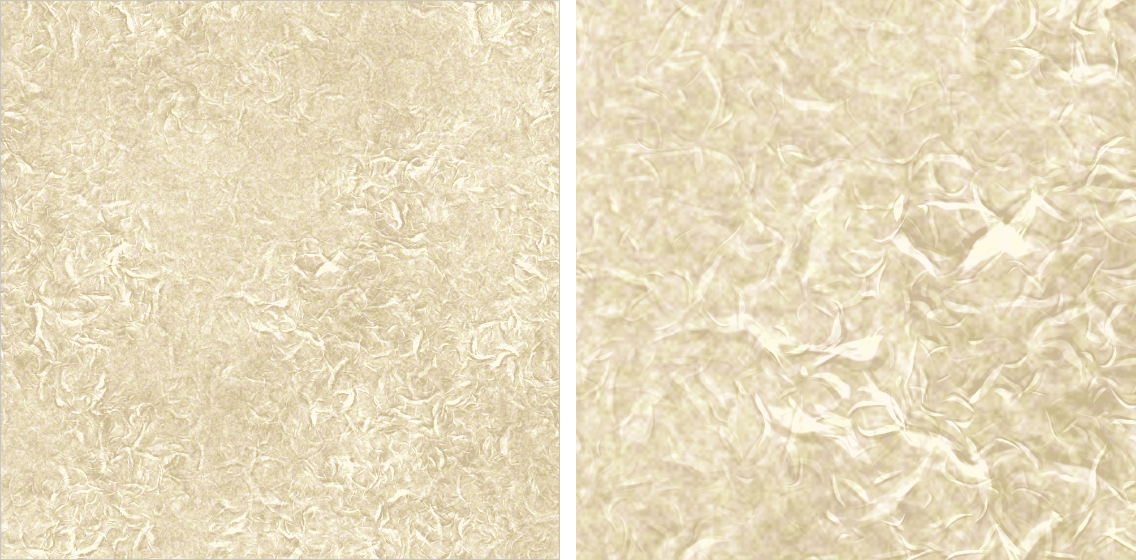
Left: the whole. Right: its middle third, enlarged.
Write a Shadertoy shader that draws this texture.

```glsl
// Cream polished stone: curved, tapered flakes scattered over folded veins,
// cloudy patches and fine sandy grain. Flakes come from jittered cell grids,
// and the summed tone is mapped to a tan-to-ivory ramp.

float hash(vec2 p) {
    vec3 q = fract(vec3(p.xyx) * 0.1031);
    q += dot(q, q.yzx + 33.33);
    return fract((q.x + q.y) * q.z);
}

float noise(vec2 p) {
    vec2 i = floor(p), f = fract(p);
    f = f * f * (3.0 - 2.0 * f);
    return mix(mix(hash(i), hash(i + vec2(1, 0)), f.x),
               mix(hash(i + vec2(0, 1)), hash(i + vec2(1, 1)), f.x), f.y);
}

vec2 noise2(vec2 p) {
    return vec2(noise(p), noise(p + 57.3)) - 0.5;
}

// Coverage of a lens-shaped sliver along x.
float sliver(vec2 q, float halfLength, float halfWidth, float soft) {
    float taper = 1.0 - q.x * q.x / (halfLength * halfLength);
    return smoothstep(-soft, soft, halfWidth * taper - abs(q.y));
}

// One grid of bent slivers, each bright with a shaded lower side.
float flakes(vec2 uv, float cells) {
    vec2 p = uv * cells + cells * 1.7;
    vec2 home = floor(p);
    float soft = max(0.03, 0.8 * cells / iResolution.y);
    float sum = 0.0;
    for (int y = -1; y <= 1; y++)
    for (int x = -1; x <= 1; x++) {
        vec2 id = home + vec2(x, y);
        vec2 centre = id + vec2(hash(id + 3.1), hash(id + 17.7));
        // Neighbours share a rough direction, with some scatter.
        float angle = 9.0 * noise(centre * 7.0 / cells) + 2.2 * hash(id + 41.3);
        float c = cos(angle), s = sin(angle);
        vec2 q = mat2(c, -s, s, c) * (p - centre);
        q.y += (hash(id + 8.9) - 0.5) * 1.3 * q.x * q.x;
        float halfLength = mix(0.35, 0.85, hash(id + 23.4));
        float halfWidth = mix(0.05, 0.15, hash(id + 71.9));
        float strength = hash(id + 90.2);
        float body = sliver(q, halfLength, halfWidth, soft);
        float shade = sliver(q + vec2(0.0, 1.6 * halfWidth), halfLength, halfWidth * 0.7, soft);
        sum += (0.1 + strength * strength) * (body - 0.65 * shade * (1.0 - body));
    }
    return sum;
}

// Tan through beige to ivory, indexed by tone around zero.
vec3 stoneColour(float tone) {
    vec3 tan_ = vec3(0.80, 0.733, 0.585);
    vec3 beige = vec3(0.908, 0.855, 0.728);
    vec3 ivory = vec3(0.995, 0.98, 0.91);
    return tone < 0.0 ? mix(beige, tan_, min(-tone / 0.122, 1.0))
                      : mix(beige, ivory, min(tone / 0.125, 1.0));
}

void mainImage(out vec4 fragColor, in vec2 fragCoord) {
    vec2 uv = fragCoord / iResolution.xy;

    // Ragged coordinates give the flakes and folds uneven outlines.
    vec2 ragged = uv + 0.007 * noise2(uv * 75.0);
    vec2 folded = ragged + 0.04 * noise2(uv * 21.0 + 9.0);

    // Lively areas hold strong flakes; quiet ones stay sandy.
    float lively = smoothstep(0.25, 0.8, 0.6 * noise(uv * 6.0 + 4.0) + 0.4 * noise(uv * 15.0));
    float relief = 0.45 + 0.9 * lively;

    // Layered flakes
    float flakeTone = 0.0;
    for (int i = 0; i < 4; i++)
        flakeTone += flakes(ragged, 22.0 * pow(1.55, float(i)));

    // Folded veins, cloudy patches and grain
    float vein = 1.0 - abs(2.0 * noise(folded * 42.0) - 1.0);
    float fold = noise(folded * 85.0 + 31.0) - 0.5;
    float cloud = 0.6 * noise(uv * 4.5 + 12.0) + 0.4 * noise(uv * 24.0 + 2.0) - 0.5;
    float grain = noise(uv * 230.0) + noise(uv * 430.0 + 5.0) - 1.0;

    float tone = relief * (0.11 * flakeTone + 0.07 * (vein - 0.67) + 0.08 * fold)
               + 0.09 * cloud + 0.085 * grain - 0.008;
    vec3 colour = stoneColour(tone);

    // Slight shift between pinkish and yellowish sand
    float blush = noise(uv * 170.0 + 77.0) - 0.5;
    colour += blush * vec3(0.01, -0.01, 0.065);

    // Thin grey joint around the tile
    vec2 toEdge = min(uv, 1.0 - uv);
    float joint = 1.0 - smoothstep(0.001, 0.003, min(toEdge.x, toEdge.y));
    colour = mix(colour, vec3(0.79, 0.77, 0.73), 0.85 * joint);

    fragColor = vec4(clamp(colour, 0.0, 1.0), 1.0);
}
```
